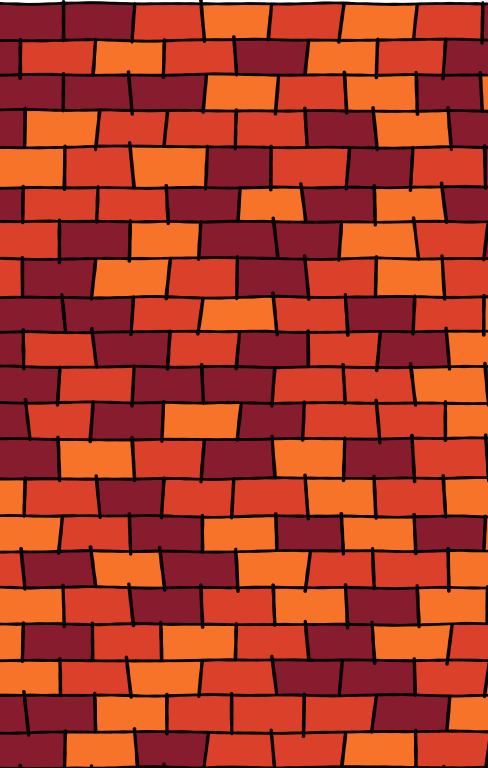
Give the GLSL for this pattern, as a Shadertoy shader.

```glsl
// Hand-inked brick wall: staggered courses of flat maroon, red and orange bricks.
// Wobbly horizontal beds and slanted capsule strokes form the black joints;
// hashes vary each brick and gradient noise roughens the ink.

const float COURSES = 21.07;      // courses in the canvas height; one course = one unit
const float TOP_MARGIN = 0.1;     // strip of paper above the wall
const float BRICK_LENGTH = 1.935;
const float BED_RADIUS = 0.040;
const float JOINT_RADIUS = 0.049;

const vec3 INK = vec3(0.03, 0.015, 0.015);
const vec3 PAPER = vec3(1.0);
const vec3 MAROON = vec3(0.53, 0.11, 0.18);
const vec3 RED = vec3(0.86, 0.25, 0.17);
const vec3 ORANGE = vec3(0.97, 0.45, 0.16);

float hash(vec2 p) {
    vec3 q = fract(p.xyx * 0.1031);
    q += dot(q, q.yzx + 33.33);
    return fract((q.x + q.y) * q.z);
}

float signedHash(vec2 p) {
    return 2.0 * hash(p) - 1.0;
}

float cornerGradient(vec2 cell, vec2 offset) {
    float angle = 6.2832 * hash(cell + 71.0);
    return dot(vec2(cos(angle), sin(angle)), offset);
}

float gradientNoise(vec2 p) {
    vec2 i = floor(p), f = p - i;
    vec2 u = f * f * f * (f * (f * 6.0 - 15.0) + 10.0);
    vec2 e = vec2(1.0, 0.0);
    return mix(
        mix(cornerGradient(i, f), cornerGradient(i + e, f - e), u.x),
        mix(cornerGradient(i + e.yx, f - e.yx), cornerGradient(i + 1.0, f - 1.0), u.x), u.y);
}

// Height of the bed line above a course, measured downwards.
float bedLine(float course, float x) {
    float shift = 0.07 * signedHash(vec2(course, 5.0)) * step(0.5, course);
    float tilt = 0.003 * signedHash(vec2(course, 9.0)) * (x - 6.7);
    return course + shift + tilt + 0.05 * gradientNoise(vec2(x * 0.6, course * 7.37));
}

float courseAt(vec2 p) {
    float course = floor(p.y);
    if (p.y < bedLine(course, p.x)) return course - 1.0;
    return course + step(bedLine(course + 1.0, p.x), p.y);
}

float courseOffset(float course) {
    return mod(course, 2.0) < 0.5 ? 1.70 : 0.66;
}

float nearestJoint(float x, float course) {
    return round((x - courseOffset(course)) / BRICK_LENGTH);
}

// Position of a slanted joint; t runs from 0 at the top of its course to 1.
float jointX(float index, float course, float t) {
    vec2 id = vec2(index, course) + 20.0;
    float lean = 0.14 * signedHash(id + 40.0) * (t - 0.5);
    return courseOffset(course) + index * BRICK_LENGTH + 0.11 * signedHash(id) + lean;
}

float segmentDistance(vec2 p, vec2 a, vec2 b) {
    vec2 ab = b - a;
    return length(p - a - ab * clamp(dot(p - a, ab) / dot(ab, ab), 0.0, 1.0));
}

// Joint stroke whose ends may overshoot the beds a little.
float jointDistance(vec2 p, float course) {
    float index = nearestJoint(p.x, course);
    vec2 id = vec2(index, course) + 60.0;
    float top = bedLine(course, p.x) - mix(-0.03, 0.10, hash(id));
    float bottom = bedLine(course + 1.0, p.x) + mix(-0.03, 0.10, hash(id + 30.0));
    return segmentDistance(p, vec2(jointX(index, course, 0.0), top),
                              vec2(jointX(index, course, 1.0), bottom));
}

float pickTone(float h) {
    return step(0.37, h) + step(0.75, h);
}

// Walk along the course, redrawing once when two neighbours agree.
vec3 brickColor(float column, float course) {
    float tone = -1.0;
    for (float c = -2.0; c <= column; c++) {
        vec2 id = vec2(c, course) + 110.0;
        float next = pickTone(hash(id));
        tone = next == tone ? pickTone(hash(id + 50.0)) : next;
    }
    return tone < 0.5 ? MAROON : tone < 1.5 ? RED : ORANGE;
}

void mainImage(out vec4 fragColor, in vec2 fragCoord) {
    float pixel = COURSES / iResolution.y;
    vec2 p = vec2(fragCoord.x, iResolution.y - fragCoord.y) * pixel - vec2(0.0, TOP_MARGIN);

    // Flat brick fill
    float course = courseAt(p);
    float joint = nearestJoint(p.x, course);
    float column = joint - step(p.x, jointX(joint, course, p.y - course));
    vec3 color = course < 0.0 ? PAPER : brickColor(column, course);

    // Ink strokes of this course and its neighbours
    float rough = 0.012 * gradientNoise(p * 3.1);
    float ink = 1e3;
    for (float c = max(course - 1.0, 0.0); c <= course + 1.0; c++) {
        ink = min(ink, abs(p.y - bedLine(c, p.x)) - BED_RADIUS);
        ink = min(ink, jointDistance(p, c) - JOINT_RADIUS);
    }
    float coverage = clamp(0.5 - (ink + rough) / pixel, 0.0, 1.0);
    fragColor = vec4(mix(color, INK, coverage), 1.0);
}
```
